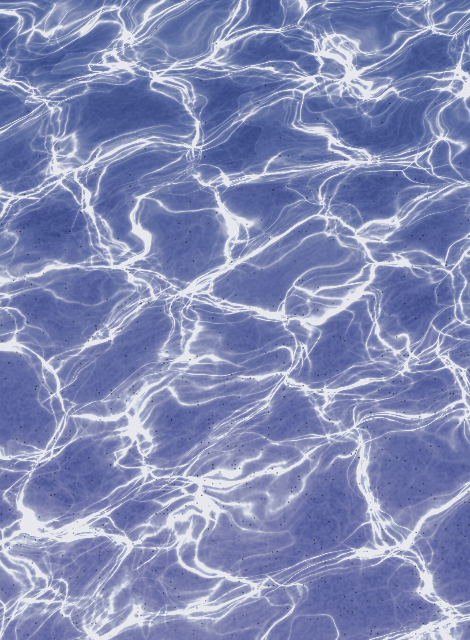
A Shadertoy shader for this texture:

```glsl
// Sunlight caustics: a branching net of bright filaments over a blue-violet pool floor.

vec2 hash2(vec2 p) {
    p = vec2(dot(p, vec2(127.1, 311.7)), dot(p, vec2(269.5, 183.3)));
    return fract(sin(p) * 43758.5);
}

// Gradient noise, roughly -0.7 to 0.7
float noise(vec2 p) {
    vec2 i = floor(p), f = fract(p);
    vec2 u = f * f * f * (f * (f * 6.0 - 15.0) + 10.0);
    vec2 e = vec2(0.0, 1.0);
    float a = dot(hash2(i) * 2.0 - 1.0, f);
    float b = dot(hash2(i + e.yx) * 2.0 - 1.0, f - e.yx);
    float c = dot(hash2(i + e) * 2.0 - 1.0, f - e);
    float d = dot(hash2(i + 1.0) * 2.0 - 1.0, f - 1.0);
    return mix(mix(a, b, u.x), mix(c, d, u.x), u.y);
}

vec2 noise2(vec2 p) {
    return vec2(noise(p), noise(p + vec2(37.2, 91.7)));
}

// x: gap between the two nearest seeds, y: distance to the border between them
vec2 cellBorder(vec2 p) {
    vec2 cell = floor(p), f = fract(p);
    vec2 near = vec2(9.0), next = vec2(9.0);
    for (int y = -1; y <= 1; y++)
    for (int x = -1; x <= 1; x++) {
        vec2 o = vec2(x, y);
        vec2 r = o + 0.08 + 0.84 * hash2(cell + o) - f;
        if (dot(r, r) < dot(near, near)) { next = near; near = r; }
        else if (dot(r, r) < dot(next, next)) next = r;
    }
    return vec2(length(next) - length(near), dot(0.5 * (near + next), normalize(next - near)));
}

float filament(float gap, float width) {
    float g = gap / width;
    return 1.0 / (1.0 + g * g);
}

// From shaded water to white light
vec3 waterColour(float light) {
    vec3 tones[6] = vec3[6](
        vec3(0.26, 0.31, 0.55), vec3(0.38, 0.42, 0.64), vec3(0.47, 0.50, 0.68),
        vec3(0.56, 0.58, 0.72), vec3(0.67, 0.70, 0.81), vec3(0.90, 0.91, 0.93));
    vec3 c = tones[0] * (1.0 + 1.6 * clamp(light, -0.2, 0.0));
    for (int i = 0; i < 5; i++)
        c = mix(c, tones[i + 1], clamp(light * 5.0 - float(i), 0.0, 1.0));
    return c;
}

void mainImage(out vec4 fragColor, in vec2 fragCoord) {
    vec2 uv = fragCoord / iResolution.y;
    float depth = smoothstep(0.1, 1.0, uv.y);

    // Tilted plane, foreshortened towards the top
    vec2 plane = vec2(uv.x * (1.0 + 0.15 * uv.y), uv.y * (0.85 + 0.3 * uv.y));
    plane = mat2(0.92, -0.39, 0.39, 0.92) * plane;
    vec2 p = plane * vec2(5.0, 7.6) + vec2(3.0, 8.0);
    p += 0.6 * noise2(p * 0.8) + 0.2 * noise2(p * 2.1) + 0.05 * noise2(p * 5.5);

    // Broad shading of the floor
    float light = 0.10 + 0.16 * noise(plane * 4.0) + 0.13 * (0.5 - uv.y);

    // Bundles: the same net, bent further for each strand; the brightest strand wins
    float core = 0.0, bundle = 0.0;
    for (int i = 0; i < 7; i++) {
        float k = float(i);
        vec2 bend = noise2(p * vec2(0.8, 1.2) + 17.0 * k) * (0.2 + 0.16 * k);
        vec2 border = cellBorder(p + bend * min(k, 1.0) + 0.03 * noise2(p * 8.0 + k));
        float strength = smoothstep(-0.3, 0.4, noise(p * 1.6 + 31.0 * k));
        float bright = i == 0 ? 0.3 + 0.75 * strength : 0.12 + 0.62 * strength;
        float line = bright * filament(border.y, (i == 0 ? 0.013 : 0.010) + 0.007 * strength);
        core = max(core, line) + 0.12 * min(core, line);
        bundle += 0.143 * exp(-border.x * 5.0);
    }
    light += core + 0.22 * bundle;

    // Fine veins at three sizes, denser near the bundles and the lower edge
    for (int i = 0; i < 3; i++) {
        float k = float(i), size = 1.5 + 1.1 * k;
        vec2 q = p * size + 0.9 * noise2(p * size * 0.8 + 40.0) + 0.3 * noise2(p * size * 2.0);
        float patches = smoothstep(-0.2, 0.4, noise(p * 1.1 + 50.0 + 20.0 * k));
        light += (0.5 - 0.06 * k) * patches * (0.3 + bundle - 0.2 * depth)
               * filament(cellBorder(q).y, 0.024 + 0.013 * k);
    }

    // Silky streaks following the tilt
    for (int i = 0; i < 3; i++) {
        float size = exp2(0.8 * float(i));
        vec2 q = p * vec2(1.1, 3.0) * size + 0.8 * noise2(p * 1.7 * size) + 13.0 * float(i);
        light += 0.30 * exp(-18.0 * abs(noise(q))) * (0.06 + bundle);
    }

    // Wobbling surface reflections near the top
    float ripple = noise(p * vec2(1.5, 1.2) + 0.6 * noise2(p * 2.5) + 70.0);
    float surface = smoothstep(0.6, 0.95, uv.y);
    light += surface * (0.14 * smoothstep(0.15, 0.3, ripple)
           + 0.3 * filament(abs(ripple - 0.22), 0.012) - 0.05);

    // Sandy grain and dark specks on the floor
    light += (0.15 - 0.07 * depth) * (noise(uv * 190.0) + 0.7 * noise(uv * 80.0));
    vec2 s = uv * 170.0, id = floor(s);
    vec2 pick = hash2(id + 9.0);
    float away = length(fract(s) - 0.35 - 0.3 * hash2(id));
    float speck = step(pick.x, 0.07 * (1.1 - depth)) * smoothstep(0.34, 0.05, away);

    vec3 colour = waterColour(light);
    colour *= 1.0 - (0.15 + 0.4 * pick.y) * speck;
    vec3 tint = mix(vec3(1.02, 0.99, 1.01), vec3(0.86, 0.94, 0.97), depth);
    colour *= mix(tint, vec3(1.0), smoothstep(0.3, 0.9, light));
    fragColor = vec4(colour, 1.0);
}
```
